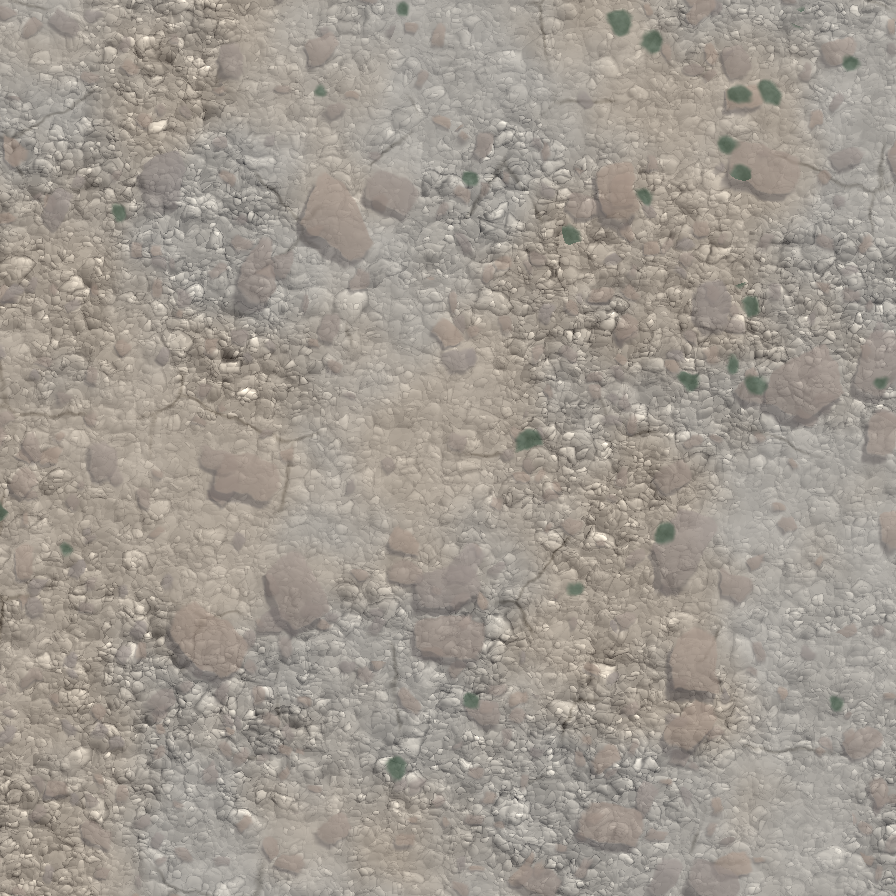
Write a WebGL 2 fragment shader that draws this texture.

```glsl
#version 300 es
precision highp float;

uniform vec2 u_resolution;
out vec4 fragColor;

const vec3 WARM_SOIL = vec3(0.66, 0.62, 0.57);
const vec3 COOL_SOIL = vec3(0.65, 0.635, 0.61);
const vec3 PINK_STONE = vec3(0.63, 0.56, 0.51);
const vec3 GREY_STONE = vec3(0.55, 0.52, 0.51);
const vec3 SHADOW = vec3(0.36, 0.34, 0.34);
const vec3 LEAF = vec3(0.32, 0.39, 0.33);

vec2 hash2(vec2 p) {
    vec3 q = fract(p.xyx * vec3(0.1031, 0.1030, 0.0973));
    q += dot(q, q.yzx + 33.33);
    return fract((q.xx + q.yz) * q.zy);
}

mat2 rotation(float angle) {
    float c = cos(angle), s = sin(angle);
    return mat2(c, s, -s, c);
}

// Layered sines, roughly -1 to 1
float swell(vec2 p) {
    float sum = 0.0, amplitude = 0.5;
    for (int i = 0; i < 5; i++) {
        p = rotation(0.9) * p * 1.7 + 1.3;
        sum += amplitude * sin(p.x + 1.7 * sin(p.y));
        amplitude *= 0.62;
    }
    return sum;
}

// Offset from the nearest seed, gap to the cell border, cell id
vec4 cellular(vec2 p) {
    vec2 base = floor(p), offset = vec2(0.0);
    float first = 9.0, second = 9.0, id = 0.0;
    for (int y = -1; y <= 1; y++) {
        for (int x = -1; x <= 1; x++) {
            vec2 cell = base + vec2(x, y);
            vec2 d = p - cell - 0.1 - 0.8 * hash2(cell);
            float dist = length(d);
            if (dist < first) {
                second = first;
                first = dist;
                offset = d;
                id = hash2(cell + 57.3).x;
            } else {
                second = min(second, dist);
            }
        }
    }
    return vec4(offset, second - first, id);
}

float fill(float dist, float softness) {
    return 1.0 - smoothstep(-softness, softness, dist);
}

// Small lit fragments with dark joints
float rubble(vec2 p, vec2 light) {
    vec4 cell = cellular(p);
    float strength = cell.w * cell.w;
    float facing = dot(cell.xy, light) * smoothstep(0.0, 0.25, cell.z);
    float joint = strength * cell.w * (1.0 - smoothstep(0.0, 0.2, cell.z));
    float tint = fract(cell.w * 17.0) - 0.5;
    float fleck = step(0.95, cell.w) * smoothstep(0.1, 0.4, cell.z);
    return 0.27 * strength * facing - 0.13 * joint + 0.045 * tint + 0.08 * fleck;
}

// Angular rounded block inside its cell
float stoneDistance(vec4 cell, float density) {
    vec2 d = abs(rotation(cell.w * 40.0) * cell.xy * vec2(1.0, 1.1)) * vec2(0.8, 1.2);
    float radius = 0.17 + 0.23 * fract(cell.w * 91.0);
    float body = mix(length(d), max(d.x, d.y), 0.5) - radius;
    return cell.w < density ? max(body, 0.1 - cell.z) : 1.0;
}

vec3 addStones(vec3 ground, vec2 p, float scale, float density, vec2 light) {
    vec4 cell = cellular(p * scale);
    vec4 caster = cellular(p * scale + light * 0.11);
    float softness = 0.0022 * scale;
    float shade = fill(stoneDistance(caster, density), softness * 1.3);
    float body = fill(stoneDistance(cell, density), softness);
    vec3 stone = mix(PINK_STONE, GREY_STONE, fract(cell.w * 53.0));
    stone *= 1.0 + 0.35 * dot(cell.xy, light);
    ground = mix(ground, SHADOW, 0.5 * shade * (1.0 - body));
    return mix(ground, stone, 0.62 * body);
}

void main() {
    vec2 uv = gl_FragCoord.xy / min(u_resolution.x, u_resolution.y);
    vec2 light = normalize(vec2(0.5, 0.85));
    vec2 p = uv + 0.004 * vec2(swell(uv * 40.0), swell(uv * 40.0 + 9.0));

    // Soil patches
    float patches = swell(uv * 5.0 + 2.0);
    float rough = smoothstep(-0.5, 0.5, patches);
    float cool = smoothstep(-0.4, 0.6, swell(uv * 4.0 + 7.0) + 0.5 * uv.x - 0.15);
    vec3 colour = mix(WARM_SOIL, COOL_SOIL, cool) + 0.025 - 0.04 * rough;
    colour += 0.022 * swell(uv * 22.0);

    // Rubble from coarse to fine
    float tone = 0.0, scale = 32.0;
    for (int i = 0; i < 4; i++) {
        tone += rubble(p * scale * vec2(1.0, 1.2) + float(i) * 19.0, light);
        scale *= 1.65;
    }
    colour += tone * mix(0.55, 1.2, rough) * vec3(1.0, 0.97, 0.9);

    // Long broken cracks
    float crack = fill(cellular(p * 6.0 + 4.0).z - 0.02, 0.02);
    colour -= 0.13 * crack * smoothstep(0.1, 0.6, swell(uv * 9.0 + 3.0));

    // Stones from small to large
    colour = addStones(colour, p + 3.0, 42.0, 0.08 + 0.22 * rough, light);
    colour = addStones(colour, p + 5.0, 21.0, 0.16, light);
    colour = addStones(colour, p + 8.0, 9.5, 0.13, light);

    // Shrubs gathered on the right
    vec4 shrub = cellular(p * 24.0 + 11.0);
    float growth = smoothstep(0.4, 0.75, uv.x) * smoothstep(0.25, 0.5, uv.y);
    float clump = smoothstep(-0.3, 0.4, swell(uv * 8.0 + 5.0));
    float size = 0.15 + 0.2 * fract(shrub.w * 71.0);
    float leaves = fill(max(length(shrub.xy) - size, 0.05 - shrub.z), 0.08);
    leaves *= step(shrub.w, 0.015 + 0.17 * growth * clump);
    colour = mix(colour, LEAF + 0.06 * swell(uv * 90.0), 0.8 * leaves);

    fragColor = vec4(clamp(colour, 0.0, 1.0), 1.0);
}
```
